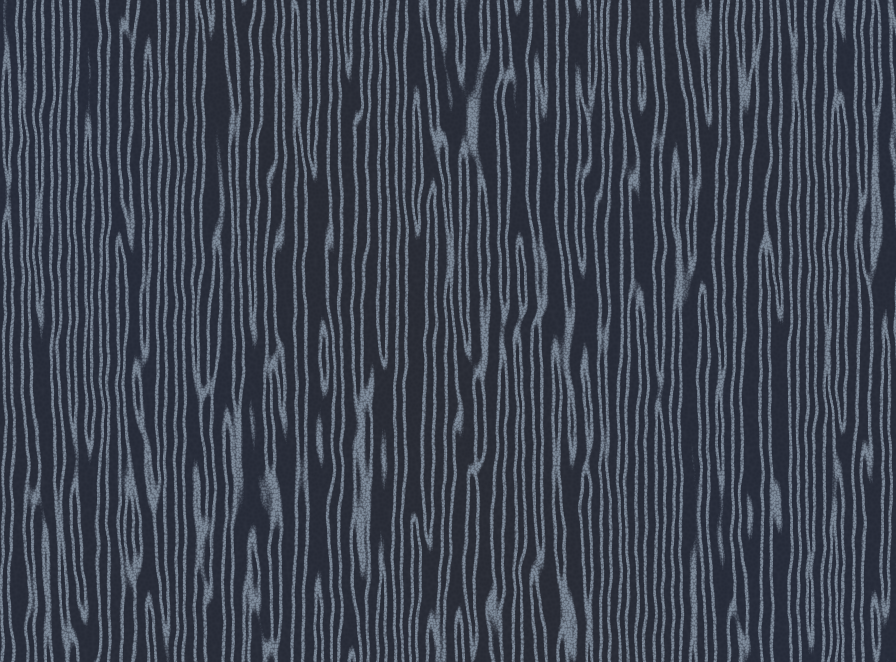
A WebGL 2 fragment shader for this texture:

```glsl
#version 300 es
precision highp float;
// Pale, speckled outlines of long upright slivers on dark navy.
// The outlines are one contour level of many layered, nearly vertical sine
// waves; cellular noise gives the ink its grain.

uniform vec2 u_resolution;
out vec4 fragColor;

const int WAVES = 36;
const vec3 NAVY = vec3(0.156, 0.178, 0.236);
const vec3 CHARCOAL = vec3(0.166, 0.178, 0.216);
const vec3 INK = vec3(0.475, 0.525, 0.585);

float hash(float n) {
    return fract(sin(n * 12.9898) * 4375.85);
}

vec2 hash2(vec2 cell) {
    vec3 q = fract(cell.xyx * vec3(0.1031, 0.1030, 0.0973));
    q += dot(q, q.yzx + 33.33);
    return fract((q.xx + q.yz) * q.zy);
}

// Distance to the nearest scattered point, in cells.
float cellular(vec2 p) {
    vec2 cell = floor(p);
    float nearest = 2.0;
    for (int y = -1; y <= 1; y++) {
        for (int x = -1; x <= 1; x++) {
            vec2 c = cell + vec2(x, y);
            nearest = min(nearest, length(c + hash2(c) - p));
        }
    }
    return nearest;
}

// Small sideways wobble of the strokes.
float wobble(vec2 p, float amount) {
    float sum = 0.0;
    for (int i = 0; i < 4; i++) {
        float k = float(i);
        float phase = 6.2832 * hash(k + 70.3);
        float swell = sin(p.y * (9.0 + 4.0 * k) - p.x * (31.0 + 9.0 * k) + phase);
        sum += swell * sin(p.y * (48.0 + 29.0 * k) + p.x * (66.0 - 37.0 * k) + phase)
             / (1.0 + 0.5 * k);
    }
    return amount * sum;
}

// Sum of upright waves with unit variance: value in x, gradient in yz.
vec3 grainField(vec2 p, float minFreq, float maxFreq, float tilt) {
    vec3 sum = vec3(0.0);
    for (int i = 0; i < WAVES; i++) {
        float k = float(i);
        float lean = 2.0 * hash(k + 11.7) - 1.0;
        float across = mix(minFreq, maxFreq, (k + hash(k + 3.1)) / float(WAVES));
        vec2 freq = vec2(across, tilt * lean * (0.15 + lean * lean));
        float angle = dot(freq, p) + 6.2832 * hash(k + 41.9);
        sum += vec3(sin(angle), freq * cos(angle));
    }
    return sum * sqrt(2.0 / float(WAVES));
}

// Approximate distance to a contour; the slope floor fills tiny islands.
float contourDistance(vec3 field, float level, float minSlope) {
    return abs(field.x - level) / max(length(field.yz), minSlope);
}

float stroke(float dist, float halfWidth, float softness) {
    return 1.0 - smoothstep(halfWidth - softness, halfWidth + softness, dist);
}

void main() {
    vec2 p = gl_FragCoord.xy / u_resolution.y;
    float pixel = 1.0 / u_resolution.y;

    // Outlines
    vec2 bent = p + vec2(wobble(p, 0.0011), 0.0);
    vec3 field = grainField(bent, 120.0, 285.0, 32.0);
    float dist = contourDistance(field, 0.38, 85.0);

    // Speckle roughens the edges and breaks up the ink
    float speckle = cellular(p * 290.0);
    float halfWidth = 0.0024 - 0.0009 * (speckle - 0.5);
    float ink = stroke(dist, halfWidth, max(0.0017, 0.7 * pixel));
    ink *= mix(1.08, 0.62, smoothstep(0.15, 0.9, speckle));

    // Ground drifts between two dark tones with a faint weave
    float drift = 0.5 + 0.3 * sin(p.x * 4.6 - 1.5) + 0.2 * sin(p.x * 9.0 + p.y * 5.0);
    vec3 ground = mix(NAVY, CHARCOAL, drift);
    ground += 0.025 * (cellular(p * 170.0 + 19.0) - 0.5);

    fragColor = vec4(mix(ground, INK, ink), 1.0);
}
```
